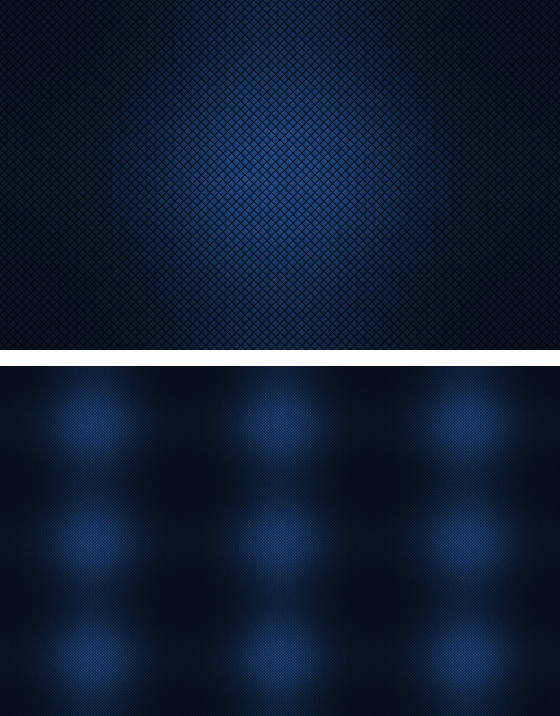
Top: one tile. Bottom: repeated 3 by 3.
Reproduce this pattern procedurally as a Shadertoy shader.

```glsl
#define REPEATS vec2(64.0, 40.0)
#define CENTRE_COLOR vec3(0.108, 0.246, 0.450)
#define EDGE_COLOR vec3(0.026, 0.060, 0.105)
#define GLOW_FALLOFF vec2(1.9, 0.78)
#define GLOW_PLATEAU 1.2
#define GROOVE_HALF_WIDTH 0.072
#define GROOVE_DEPTH 0.74
#define SHEEN 0.20
#define STRAND_VARIATION 0.06
#define WEAR 0.06
#define GRAIN 0.06

const float PI = 3.14159265;

float hash(vec2 p) {
    vec3 q = fract(vec3(p.xyx) * 0.1031);
    q += dot(q, q.yzx + 33.33);
    return fract((q.x + q.y) * q.z);
}

// Gradient at a lattice corner, wrapped to the period
float cornerSlope(vec2 corner, vec2 offset, vec2 period) {
    float angle = 2.0 * PI * hash(mod(corner + 0.25, period));
    return dot(vec2(cos(angle), sin(angle)), offset);
}

float gradientNoise(vec2 p, vec2 period) {
    vec2 i = floor(p), f = p - i;
    vec2 w = f * f * f * (f * (f * 6.0 - 15.0) + 10.0);
    vec2 e = vec2(1.0, 0.0);
    float low = mix(cornerSlope(i, f, period),
                    cornerSlope(i + e.xy, f - e.xy, period), w.x);
    float high = mix(cornerSlope(i + e.yx, f - e.yx, period),
                     cornerSlope(i + e.xx, f - e.xx, period), w.x);
    return mix(low, high, w.y);
}

// Brightness of the diagonal weave; grid advances by one per repeat
float weave(vec2 grid, float pixel) {
    vec2 diagonal = vec2(grid.x + grid.y, grid.x - grid.y);
    vec2 cell = floor(diagonal);
    vec2 local = diagonal - cell - 0.5;

    // Alternate rows show the rising or the falling strand on top
    bool rising = mod(cell.x + cell.y, 2.0) < 0.5;
    float across = rising ? local.y : local.x;
    float along = rising ? local.x : local.y;

    // Rounded strand that dips at both ends
    float shade = 1.08 - 0.3 * across * across - 0.7 * along * along;

    // Thin light along the upper side of the strand
    float rim = abs(across - (rising ? -0.30 : 0.30));
    shade += SHEEN * (1.0 - smoothstep(0.03, 0.09 + pixel, rim));

    // Dark grooves between neighbours
    vec2 groove = 1.0 - smoothstep(GROOVE_HALF_WIDTH - 0.5 * pixel,
                                   GROOVE_HALF_WIDTH + 0.5 * pixel,
                                   0.5 - abs(local));
    shade *= 1.0 - GROOVE_DEPTH * max(groove.x, groove.y);

    // Small tone change from one crossing to the next
    vec2 centre = vec2(cell.x + cell.y + 1.0, cell.x - cell.y) * 0.5;
    float tone = hash(mod(centre + 0.25, REPEATS)) - 0.5;
    return shade * (1.0 + STRAND_VARIATION * tone);
}

void mainImage(out vec4 fragColor, in vec2 fragCoord) {
    vec2 uv = fragCoord / iResolution.xy;
    float pixel = length(REPEATS / iResolution.xy);

    // Periodic glow with a broad bright middle
    vec2 swing = sin(PI * (uv - 0.5));
    float reach = dot(GLOW_FALLOFF, swing * swing);
    float glow = exp(-pow(reach, GLOW_PLATEAU));
    vec3 color = mix(EDGE_COLOR, CENTRE_COLOR, glow);

    // Weave with soft wear and fine grain
    float wear = gradientNoise(uv * REPEATS * 0.5, REPEATS * 0.5);
    float grain = gradientNoise(uv * REPEATS * 3.0, REPEATS * 3.0);
    color *= weave(uv * REPEATS, pixel);
    color *= 1.0 + WEAR * wear + GRAIN * grain;

    fragColor = vec4(clamp(color, 0.0, 1.0), 1.0);
}
```
